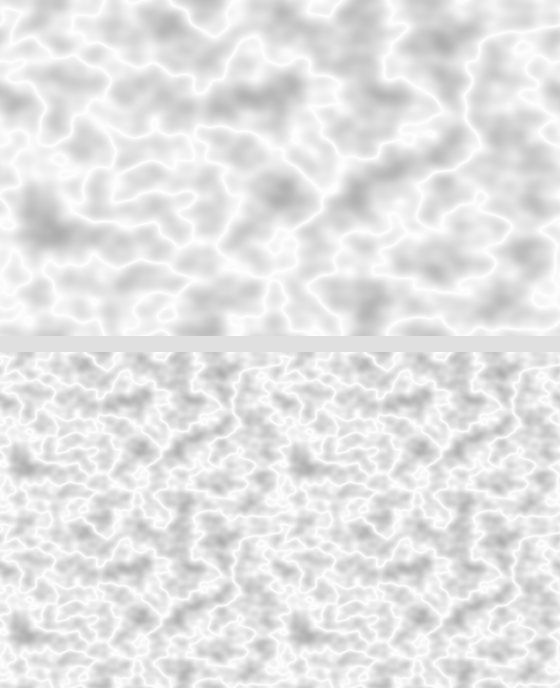
Top: one tile. Bottom: repeated 2 by 2.
A WebGL 1 fragment shader for this texture:

```glsl
precision highp float;
// Pale marbled veins: thin white creases winding between soft grey clouds.
// Wrapping gradient noise is summed over octaves; its absolute value is
// darkness, so every zero crossing becomes a bright, sharp vein.

uniform vec2 u_resolution;

const vec2 BASE_CELLS = vec2(7.0, 5.0); // whole cells per tile
const int OCTAVES = 3;
const float GAIN = 0.55;
const float NOISE_SPREAD = 0.248;       // typical deviation of the summed noise
const float VEIN_SOFTNESS = 0.03;
const float VEIN_POWER = 0.8;
const float CLOUD_DEPTH = 0.122;
const vec3 VEIN_COLOR = vec3(1.0);

// Pseudo-random value in 0..1 for a lattice point.
float hash(vec2 p, float seed) {
  vec3 q = fract(vec3(p.xyx + seed) * vec3(0.1031, 0.1030, 0.0973));
  q += dot(q, q.yzx + 33.33);
  return fract((q.x + q.y) * q.z);
}

// Contribution of one lattice corner, with the corner wrapped to the period.
float cornerSlope(vec2 corner, vec2 offset, vec2 period, float seed) {
  float angle = 6.28319 * hash(mod(corner, period), seed);
  return dot(vec2(cos(angle), sin(angle)), offset);
}

// Gradient noise that repeats after a whole number of cells.
float gradientNoise(vec2 p, vec2 period, float seed) {
  vec2 cell = floor(p);
  vec2 f = p - cell;
  vec2 blend = f * f * f * (f * (f * 6.0 - 15.0) + 10.0);
  vec2 right = vec2(1.0, 0.0);
  vec2 up = vec2(0.0, 1.0);
  float a = cornerSlope(cell, f, period, seed);
  float b = cornerSlope(cell + right, f - right, period, seed);
  float c = cornerSlope(cell + up, f - up, period, seed);
  float d = cornerSlope(cell + 1.0, f - 1.0, period, seed);
  return mix(mix(a, b, blend.x), mix(c, d, blend.x), blend.y);
}

// Octave sum; each layer is shifted so that lattice zeros do not coincide.
float layeredNoise(vec2 uv, vec2 cells) {
  float sum = 0.0;
  float weight = 1.0;
  for (int i = 0; i < OCTAVES; i++) {
    float layer = float(i);
    vec2 shift = layer * vec2(0.37, 0.61);
    sum += weight * gradientNoise(uv * cells + shift, cells, 17.0 + 41.0 * layer);
    cells *= 2.0;
    weight *= GAIN;
  }
  return sum;
}

// Darkness grows away from each zero crossing, with a slightly rounded crease.
float veinDarkness(float n) {
  float distanceFromVein = sqrt(n * n + VEIN_SOFTNESS * VEIN_SOFTNESS);
  return CLOUD_DEPTH * pow(distanceFromVein, VEIN_POWER);
}

void main() {
  vec2 uv = gl_FragCoord.xy / u_resolution;
  float n = layeredNoise(uv, BASE_CELLS) / NOISE_SPREAD;
  gl_FragColor = vec4(VEIN_COLOR - veinDarkness(n), 1.0);
}
```
